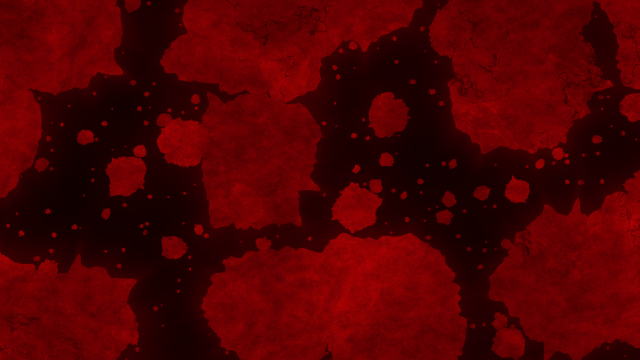
Reproduce this texture procedurally as a WebGL 1 fragment shader.

```glsl
precision highp float;
// Dark red splatter: large ragged blots, drops and specks glowing on black.
uniform vec2 u_resolution;

vec3 hash3(vec2 p) {
  vec3 q = fract(vec3(p.xyx) * vec3(0.1031, 0.1030, 0.0973));
  q += dot(q, q.yxz + 33.33);
  return fract((q.xxy + q.yzz) * q.zyx);
}

float noise(vec2 p) {
  vec2 i = floor(p), f = fract(p);
  f = f * f * (3.0 - 2.0 * f);
  return mix(mix(hash3(i).x, hash3(i + vec2(1, 0)).x, f.x),
             mix(hash3(i + vec2(0, 1)).x, hash3(i + 1.0).x, f.x), f.y);
}

float fbm(vec2 p) {
  float sum = 0.0, amp = 0.5;
  for (int i = 0; i < 6; i++) {
    sum += amp * noise(p);
    p = mat2(1.6, 1.2, -1.2, 1.6) * p + 7.3;
    amp *= 0.55;
  }
  return sum / 1.08;
}

// One layer of blots on a jittered grid.
// ink holds x: coverage, y: shade, z: glow.
void splats(vec2 p, float cell, vec2 radii, float density, float seed, inout vec3 ink) {
  float aa = 0.8 / u_resolution.y;
  vec2 base = floor(p / cell);
  for (int y = -1; y <= 1; y++) {
    for (int x = -1; x <= 1; x++) {
      vec2 id = base + vec2(x, y);
      vec3 place = hash3(id + seed);
      vec3 look = hash3(id + seed + 57.0);
      if (look.x > density) continue;
      vec2 v = p - (id + 0.5 + 0.7 * (place.xy - 0.5)) * cell;
      v.x *= mix(0.85, 1.15, look.y);
      float len = max(length(v), 0.0001);
      vec2 dir = v / len;
      vec2 offset = id * 7.1 + seed;

      // Uneven outline: broad lobes, scallops and a few spikes
      float rough = 0.36 * (noise(dir * 1.7 + offset) - 0.5)
                  + 0.10 * abs(2.0 * noise(dir * 6.0 + offset) - 1.0)
                  + 0.05 * (noise(dir * 17.0 + offset) - 0.5)
                  + 0.30 * pow(noise(dir * 5.0 + offset + 31.0), 6.0);
      float r = mix(radii.x, radii.y, place.z);
      float d = len - r * (1.0 + rough);
      float mask = smoothstep(aa, -aa, d);

      // Overlapping blots stay slightly translucent
      float shade = mix(0.41, 0.52, look.z);
      ink.y = mix(ink.y, mix(shade, ink.y, 0.35 * ink.x), mask);
      ink.x = max(ink.x, mask);
      float halo = exp(-max(d, 0.0) / 0.05) * min(1.0, r / 0.13);
      ink.z = 1.0 - (1.0 - ink.z) * (1.0 - halo);
    }
  }
}

// Thin wandering line where a noise field crosses its middle value
float crease(vec2 p, float width) {
  return 1.0 - smoothstep(0.0, width, abs(fbm(p) - 0.5));
}

void main() {
  vec2 p = gl_FragCoord.xy / u_resolution.y;
  vec2 uv = gl_FragCoord.xy / u_resolution;

  // Blots from large to small; specks gather in clusters
  vec2 q = p + 0.006 * (vec2(noise(p * 45.0), noise(p * 45.0 + 19.0)) - 0.5);
  float cluster = smoothstep(0.35, 0.7, noise(floor(p / 0.3) + 0.5));
  vec3 ink = vec3(0.0, 0.45, 0.0);
  splats(q, 0.42, vec2(0.15, 0.25), 0.93, 11.0, ink);
  splats(q, 0.19, vec2(0.025, 0.065), 0.38, 83.0, ink);
  splats(q, 0.085, vec2(0.006, 0.022), 0.34, 141.0, ink);
  splats(p, 0.04, vec2(0.002, 0.007), 0.30, 207.0, ink);

  // Worn, leathery surface with creases and fine grain
  vec2 warp = vec2(fbm(p * 3.0), fbm(p * 3.0 + 40.0));
  float cloud = fbm(p * 5.0 + warp * 2.0) - 0.5;
  float leather = fbm(p * vec2(32.0, 44.0) + warp * 6.0) - 0.5;
  float grain = noise(p * 230.0) - 0.5;
  float worn = smoothstep(0.45, 0.7, noise(p * 2.6 + 5.0));
  float dark = crease(p * 4.0 + warp * 3.0, 0.014) * worn;
  float light = crease(mat2(0.8, 0.6, -0.6, 0.8) * p * vec2(3.0, 9.0) + 60.0, 0.012);
  float surface = 1.0 + 0.65 * cloud + 0.50 * leather + 0.16 * grain
                - 0.35 * dark + 0.14 * light * (0.3 + worn);

  // Black ground lit by the glow of the blots
  float ground = 0.025 + 0.19 * ink.z * (1.0 + 0.7 * cloud + 0.3 * leather);
  float red = mix(ground, ink.y * surface, ink.x);

  // Soft darkening towards the corners
  vec2 edge = uv - 0.5;
  red *= 1.06 - 0.42 * dot(edge, edge);
  gl_FragColor = vec4(clamp(red, 0.0, 1.0) * vec3(1.0, 0.004, 0.016), 1.0);
}
```
